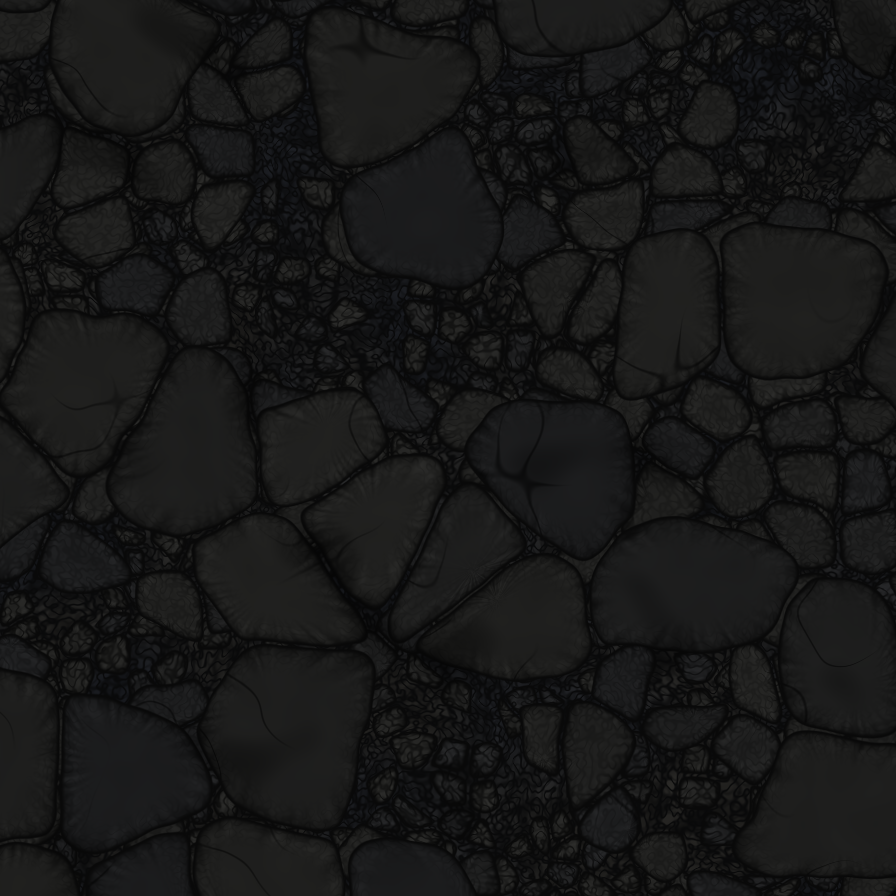
Write a WebGL 2 fragment shader that draws this texture.

```glsl
#version 300 es
precision highp float;
// Dark packed pebbles of three sizes with sooty seams, fine cracks and gritty filling.

uniform vec2 u_resolution;
out vec4 fragColor;

float hash(vec2 p) {
  vec3 q = fract(p.xyx * 0.1031);
  q += dot(q, q.yzx + 33.33);
  return fract((q.x + q.y) * q.z);
}

vec2 hash2(vec2 p) {
  return vec2(hash(p + 17.3), hash(p + 71.9));
}

// Gradient noise, roughly -0.6 to 0.6
float noise(vec2 p) {
  vec2 cell = floor(p), f = fract(p);
  vec2 u = f * f * f * (f * (f * 6.0 - 15.0) + 10.0);
  vec2 e = vec2(0.0, 1.0);
  float a = dot(hash2(cell) * 2.0 - 1.0, f);
  float b = dot(hash2(cell + e.yx) * 2.0 - 1.0, f - e.yx);
  float c = dot(hash2(cell + e.xy) * 2.0 - 1.0, f - e.xy);
  float d = dot(hash2(cell + e.yy) * 2.0 - 1.0, f - e.yy);
  return mix(mix(a, b, u.x), mix(c, d, u.x), u.y);
}

vec2 seedPoint(vec2 cell) {
  return cell + 0.07 + 0.86 * hash2(cell);
}

// Rounded cell border distance; also gives the nearest cell and its centre
float roundedCell(vec2 p, float rounding, out vec2 id, out vec2 centre) {
  vec2 base = floor(p);
  float nearest = 1e3;
  for (int y = -1; y <= 1; y++) {
    for (int x = -1; x <= 1; x++) {
      vec2 cell = base + vec2(x, y);
      vec2 s = seedPoint(cell);
      float d = dot(s - p, s - p);
      if (d < nearest) { nearest = d; id = cell; centre = s; }
    }
  }
  float sum = 0.0;
  for (int y = -2; y <= 2; y++) {
    for (int x = -2; x <= 2; x++) {
      if (x == 0 && y == 0) continue;
      vec2 s = seedPoint(id + vec2(x, y));
      float border = dot(0.5 * (s + centre) - p, normalize(s - centre));
      sum += exp(-rounding * border);
    }
  }
  return -log(sum) / rounding;
}

// Thin dark strokes along the zero set of noise: 0 on a stroke, 1 away from it
float strokes(vec2 p, float width) {
  return smoothstep(0.0, width, abs(noise(p)));
}

// Worm-like grit of the filling
vec3 filling(vec2 p, float grit) {
  float lump = noise(p * 34.0 + 5.0);
  float tint = smoothstep(-0.25, 0.3, noise(p * 7.0 + 90.0));
  vec3 light = mix(vec3(0.125, 0.122, 0.115), vec3(0.092, 0.1, 0.118), tint);
  light *= 1.0 + 0.7 * lump;
  float seam = strokes(p * 38.0 + 31.0, 0.11);
  return mix(vec3(0.036, 0.037, 0.04), light, grit * mix(0.35, 1.0, seam));
}

// One layer of stones laid over the given colour
vec3 layStones(vec3 under, vec2 p, float density, float share, float rough, float grit) {
  vec2 id, centre;
  float edge = roundedCell(p * density + density, 15.0, id, centre) / density;
  vec2 home = centre / density - 1.0;
  float chance = hash(id + density) + 0.7 * noise(home * 4.0 + density);
  if (chance > share) return under;

  vec2 outward = normalize(p - home + 1e-5);
  float kind = hash(id + 3.7 * density);
  float size = 1.0 / density;

  // Body tone, paler rim and soft shadow towards the border
  float tone = mix(0.107, 0.126, kind) + 0.026 * rough;
  float rim = exp(-pow((edge - 0.013) / 0.007, 2.0));
  tone += 0.018 * rim * hash(id + 9.1);
  tone *= mix(0.72, 1.0, smoothstep(0.0, 0.09 * size + 0.005, edge));
  tone *= 1.0 + 0.1 * noise(p * 24.0);

  // Radial fibres fade out towards the middle
  float fringe = 1.0 - smoothstep(0.0, 0.2 * size + 0.008, edge);
  float fibre = noise(outward * mix(9.0, 3.5, rough) + id * 13.0);
  tone *= 1.0 + 0.65 * fringe * fibre;

  // Sparse long cracks and surface grit
  float crackZone = smoothstep(0.0, 0.25, noise(p * 6.0 + id));
  tone *= 1.0 - 0.5 * crackZone * (1.0 - strokes(p * 10.0 + id * 5.0, 0.018));
  tone *= 1.0 - (1.0 - grit) * (0.5 * rough + 0.22 * fringe);

  vec3 tint = mix(vec3(0.97, 0.99, 1.03), vec3(1.01, 1.01, 0.97), smoothstep(0.1, 0.5, kind));
  vec3 stone = mix(vec3(0.035), tone * tint, smoothstep(0.002, 0.0065, edge));
  return mix(under, stone, smoothstep(0.0, 0.002, edge));
}

void main() {
  vec2 p = gl_FragCoord.xy / u_resolution.y;
  vec2 warp = vec2(noise(p * 8.0), noise(p * 8.0 + 40.0));
  vec2 ripple = vec2(noise(p * 27.0 + 11.0), noise(p * 27.0 + 63.0));
  vec2 q = p + 0.028 * warp + 0.006 * ripple;

  float grit = strokes(q * 115.0, 0.2) * mix(0.6, 1.0, strokes(q.yx * 83.0 + 7.0, 0.2));

  // From the filling up to the largest stones
  vec3 col = filling(q, grit);
  col = layStones(col, q, 29.0, 0.52, 1.0, grit);
  col = layStones(col, q, 14.0, 0.52, 0.4, grit);
  col = layStones(col, q, 6.5, 0.54, 0.0, grit);

  // Scattered soot
  float soot = smoothstep(0.2, 0.5, noise(p * 9.0 + 120.0));
  fragColor = vec4(col * (1.0 - 0.3 * soot), 1.0);
}
```
